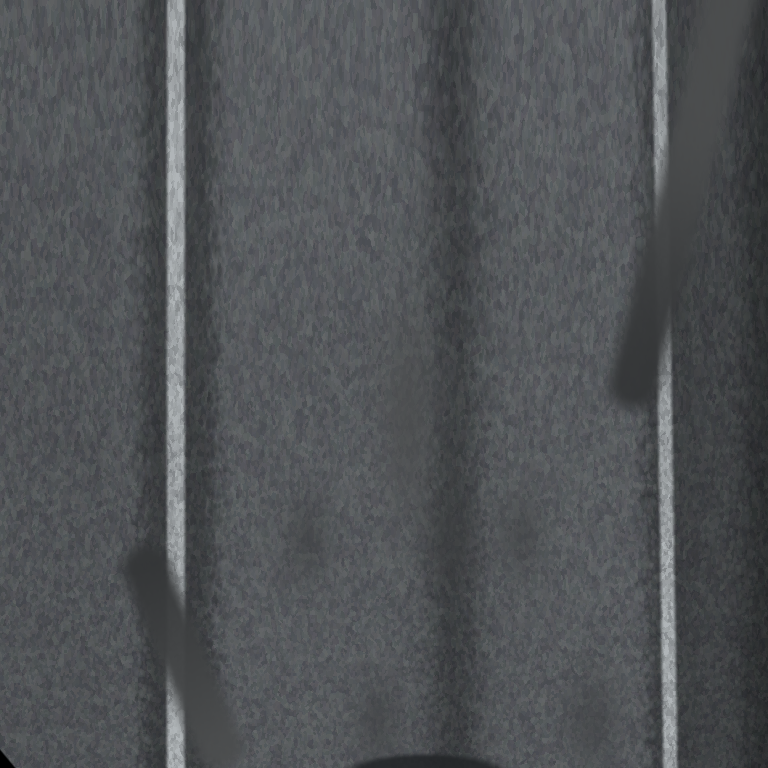
Write a WebGL 1 fragment shader that draws this texture.

```glsl
precision highp float;

uniform vec2 u_resolution;

const vec3 ASPHALT = vec3(0.352, 0.364, 0.378);
const vec3 STAIN = vec3(0.165, 0.173, 0.178);
const vec3 PAINT = vec3(0.69, 0.71, 0.72);
const vec3 SMEAR_LIGHT = vec3(0.295, 0.302, 0.305);
const vec3 SMEAR_DARK = vec3(0.205, 0.212, 0.217);
const vec3 SHADOW = vec3(0.13, 0.14, 0.15);

const float FIRST_LINE = 0.229;
const float LINE_PITCH = 0.629;
const float LINE_LEAN = 0.015;
const float LINE_HALF_WIDTH = 0.0115;
const float LINE_SOFTNESS = 0.0035;
const float OIL_CENTER = 0.592;
const float OIL_WIDTH = 0.037;
const float GRAIN_COLUMNS = 290.0;
const float GRAIN_CONTRAST = 0.095;
const float RAGGEDNESS = 0.035;

vec2 hash2(vec2 p) {
  return fract(sin(vec2(dot(p, vec2(127.1, 311.7)),
                        dot(p, vec2(269.5, 183.3)))) * 43758.5);
}

// Nearest feature point: x is its distance, y its random value.
vec2 cellular(vec2 p) {
  vec2 cell = floor(p);
  vec2 nearest = vec2(4.0, 0.0);
  for (int j = -1; j <= 1; j++) {
    for (int i = -1; i <= 1; i++) {
      vec2 id = cell + vec2(float(i), float(j));
      vec2 seed = hash2(id);
      float d = length(id + seed - p);
      if (d < nearest.x) nearest = vec2(d, fract(seed.x * 7.3 + seed.y * 3.1));
    }
  }
  return nearest;
}

float bell(float d, float width) {
  return exp(-d * d / (width * width));
}

float plateau(float x, float lo, float hi, float soft) {
  return smoothstep(lo - soft, lo + soft, x) * (1.0 - smoothstep(hi - soft, hi + soft, x));
}

// Soft capsule from a to b: x is coverage, y the position along it.
vec2 smear(vec2 p, vec2 a, vec2 b, float radius) {
  vec2 axis = b - a;
  float t = clamp(dot(p - a, axis) / dot(axis, axis), 0.0, 1.0);
  float d = length(p - a - axis * t);
  return vec2(1.0 - smoothstep(radius * 0.5, radius * 1.5, d), t);
}

void main() {
  vec2 uv = gl_FragCoord.xy / u_resolution;
  float pixel = 1.0 / u_resolution.x;

  // Grain stretches lengthwise toward the top.
  vec2 road = vec2(uv.x, uv.y * (0.78 - 0.26 * uv.y));
  vec2 fine = cellular(road * GRAIN_COLUMNS);
  vec2 medium = cellular(road * GRAIN_COLUMNS * 0.5 + 17.0);
  vec2 coarse = cellular(road * 75.0 + 41.0);
  float grain = 0.55 * (fine.y - 0.5) + 0.45 * (medium.y - 0.5);
  float ragged = (0.5 * medium.x + 0.5 * coarse.x - 0.42) * RAGGEDNESS;
  float drift = sin(uv.y * 9.0 + sin(uv.x * 7.0)) * 0.5 + sin(uv.y * 23.0 + uv.x * 11.0) * 0.3;

  // Distance to the nearest painted line.
  float lane = floor((uv.x - FIRST_LINE) / LINE_PITCH + 0.5);
  float d = uv.x - FIRST_LINE - lane * (LINE_PITCH + LINE_LEAN * (1.0 - uv.y));

  // Dark stains beside lines, along the lane and on the right shoulder.
  float x = uv.x + ragged + drift * 0.004;
  float side = d + ragged;
  float gutter = plateau(side, mix(-0.045, -0.026, lane), 0.052, 0.019);
  float oil = bell(x - OIL_CENTER, OIL_WIDTH) * (0.82 + 0.12 * drift);
  float shoulder = smoothstep(0.87, 0.9, x) * 0.5 + smoothstep(0.94, 1.0, x) * 0.4;
  float stain = max(max(gutter * 0.55, oil * 0.66), shoulder);

  vec3 color = mix(ASPHALT, STAIN, clamp(stain, 0.0, 1.0));
  float shade = 1.0 + 0.02 * drift - 0.06 * (1.0 - uv.y);
  shade -= 0.07 * (1.0 - smoothstep(0.12, 0.24, uv.x));
  color *= shade;
  vec3 tint = vec3(fine.y, medium.y, fract(fine.y * 5.7)) - 0.5;
  color += (grain * GRAIN_CONTRAST + tint * 0.016) * (1.0 - 0.4 * stain);

  // Worn paint.
  float halfWidth = LINE_HALF_WIDTH - 0.0025 * lane;
  float soft = max(LINE_SOFTNESS, pixel);
  float paint = 1.0 - smoothstep(halfWidth - soft, halfWidth + soft, abs(d));
  float wear = 0.84 - 0.17 * lane * uv.y + 0.08 * drift + 0.45 * grain;
  color = mix(color, PAINT, paint * clamp(wear, 0.0, 1.0));

  // Scattered soft blotches.
  for (int i = 0; i < 5; i++) {
    float n = float(i);
    vec2 center = vec2(0.4 + 0.093 * n, 0.22 + 0.16 * sin(0.5 + 4.2 * n));
    vec2 offset = (uv - center) / vec2(0.032, 0.06);
    color = mix(color, SMEAR_DARK * 1.2, 0.55 * exp(-dot(offset, offset)));
  }
  vec2 veil = (uv - vec2(0.53, 0.46)) / vec2(0.035, 0.13);
  color = mix(color, SMEAR_LIGHT, 0.75 * exp(-dot(veil, veil)));

  // Smooth diagonal smears that hide the paint.
  vec2 lower = smear(uv, vec2(0.19, 0.26), vec2(0.285, 0.03), 0.03);
  color = mix(color, mix(SMEAR_DARK, SMEAR_LIGHT, lower.y), lower.x * 0.96);
  vec2 upper = smear(uv, vec2(0.825, 0.5), vec2(0.955, 1.02), 0.031);
  color = mix(color, mix(SMEAR_DARK, SMEAR_LIGHT, smoothstep(0.0, 0.7, upper.y)), upper.x * 0.96);

  // Shadowed bottom edge and cut corner.
  float arc = length((uv - vec2(0.555, -0.01)) / vec2(0.11, 0.029));
  color = mix(color, SHADOW, 0.85 * (1.0 - smoothstep(0.8, 1.1, arc)));
  float corner = uv.x / 0.02 + uv.y / 0.024 - 1.0;
  color *= smoothstep(-0.1, 0.1, corner);

  gl_FragColor = vec4(clamp(color, 0.0, 1.0), 1.0);
}
```
